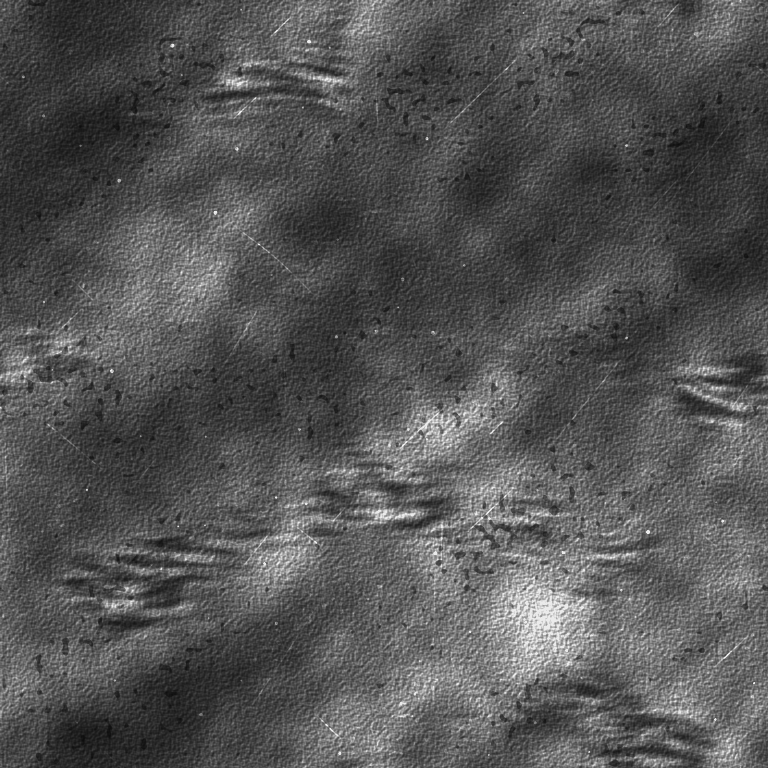
A WebGL 1 fragment shader for this texture:

```glsl
precision highp float;
// Weathered grey concrete: diagonal light and dark clouds, embossed grain,
// brushed streak patches, clustered pits, pale flecks and thin scratches.
// Layers add up in log brightness; every noise wraps, so the tile is seamless.
uniform vec2 u_resolution;

const float BASE_GREY = 0.32;
const int SCRATCH_COUNT = 40;

// Two random values in 0..1 from a lattice point.
vec2 hash2(vec2 p) {
  vec3 h = fract(p.xyx * vec3(0.1031, 0.1030, 0.0973));
  h += dot(h, h.yzx + 33.33);
  return fract((h.xx + h.yz) * h.zy);
}

// Slope contribution of one lattice corner, wrapped at the period.
float corner(vec2 cell, vec2 f, vec2 offset, vec2 period, float seed) {
  vec2 id = floor(mod(cell + offset + 0.5, period));
  vec2 slope = normalize(hash2(id + seed) - 0.5003);
  return dot(slope, f - offset);
}

// Gradient noise with zero mean; freq is whole and is also the period.
float noise(vec2 p, vec2 freq, float seed) {
  vec2 x = p * freq;
  vec2 cell = floor(x);
  vec2 f = x - cell;
  vec2 w = f * f * f * (f * (f * 6.0 - 15.0) + 10.0);
  float low = mix(corner(cell, f, vec2(0.0, 0.0), freq, seed),
                  corner(cell, f, vec2(1.0, 0.0), freq, seed), w.x);
  float high = mix(corner(cell, f, vec2(0.0, 1.0), freq, seed),
                   corner(cell, f, vec2(1.0, 1.0), freq, seed), w.x);
  return mix(low, high, w.y);
}

float fbm(vec2 p, vec2 freq, float seed) {
  float sum = 0.0;
  float gain = 1.0;
  for (int i = 0; i < 4; i++) {
    sum += gain * noise(p, freq, seed);
    freq *= 2.0;
    gain *= 0.5;
    seed += 19.0;
  }
  return sum;
}

// A whole-number shear stretches features along the rising diagonal.
vec2 shear(vec2 p) {
  return vec2(p.x - p.y, p.y);
}

float clouds(vec2 p) {
  vec2 warp = vec2(noise(p, vec2(6.0), 11.0), noise(p, vec2(6.0), 37.0));
  vec2 q = p + 0.05 * warp;
  return 1.1 * fbm(shear(q), vec2(3.0, 2.0), 53.0)
       + 0.4 * fbm(p, vec2(5.0, 4.0), 151.0)
       + 0.35 * fbm(p, vec2(15.0), 233.0);
}

float roughness(vec2 p) {
  return noise(p, vec2(190.0), 311.0) + 0.6 * noise(p, vec2(353.0), 347.0);
}

// Fine grain lit from the upper left.
float grain(vec2 p) {
  return roughness(p) - roughness(p + vec2(-0.0018, 0.0018));
}

// Nearly horizontal brush marks, confined to a few patches.
float streaks(vec2 p) {
  float patchMask = smoothstep(0.1, 0.42, noise(p, vec2(3.0, 5.0), 401.0)
                  + 0.25 * noise(p, vec2(12.0), 419.0));
  vec2 q = p + vec2(0.0, 0.02 * noise(p, vec2(7.0), 431.0));
  float mark = noise(q, vec2(15.0, 76.0), 443.0)
             + 0.4 * noise(q, vec2(38.0, 140.0), 457.0);
  return patchMask * (1.5 * mark - 0.22);
}

// Small spots whose density follows a diagonal clump field.
float spots(vec2 p, float freq, float threshold, float seed) {
  float clump = fbm(shear(p), vec2(7.0, 5.0), seed + 101.0);
  float spot = noise(p, vec2(freq), seed) + 0.45 * clump;
  return smoothstep(threshold, threshold + 0.16, spot);
}

// Rare bright chips, at most one per grid cell.
float chips(vec2 p, float freq, float pixel) {
  vec2 id = floor(mod(floor(p * freq) + 0.5, freq));
  vec2 centre = 0.25 + 0.5 * hash2(id + 601.0);
  vec2 pick = hash2(id + 701.0);
  float dist = length(fract(p * freq) - centre) / freq;
  float radius = mix(0.0006, 0.0022, pick.y * pick.y);
  return step(pick.x, 0.11) * (1.0 - smoothstep(radius, radius + pixel, dist));
}

// Hairline segments: mostly rising, some upright, some falling.
float scratches(vec2 p, float pixel) {
  vec2 q = p + 0.008 * noise(p, vec2(8.0), 809.0);
  float sum = 0.0;
  for (int i = 0; i < SCRATCH_COUNT; i++) {
    float n = float(i);
    vec2 centre = hash2(vec2(n, 823.0));
    vec2 style = hash2(vec2(n, 907.0));
    float lean = mix(0.3, 1.1, style.x);
    if (mod(n, 4.0) < 0.5) lean = 0.02;
    if (mod(n, 5.0) > 3.5) lean = -1.2;
    vec2 dir = normalize(vec2(lean, 1.0));
    vec2 d = fract(q - centre + 0.5) - 0.5;
    float halfLength = mix(0.015, 0.1, style.y * style.y);
    float fade = 1.0 - smoothstep(0.5, 1.0, abs(dot(d, dir)) / halfLength);
    float across = abs(d.x * dir.y - d.y * dir.x);
    float line = 1.0 - smoothstep(0.0003, 0.0003 + pixel, across);
    sum += line * fade * mix(0.25, 0.7, style.x);
  }
  return sum * (0.75 + noise(p, vec2(60.0), 941.0));
}

void main() {
  vec2 p = gl_FragCoord.xy / u_resolution;
  float pixel = 1.0 / min(u_resolution.x, u_resolution.y);
  float tone = clouds(p) + 0.55 * grain(p) + streaks(p);
  tone -= 0.6 * spots(p, 88.0, 0.4, 503.0);
  tone += 0.3 * spots(p, 125.0, 0.46, 547.0);
  tone += scratches(p, pixel) + 0.9 * chips(p, 24.0, pixel);
  gl_FragColor = vec4(vec3(min(BASE_GREY * exp(tone), 0.92)), 1.0);
}
```
